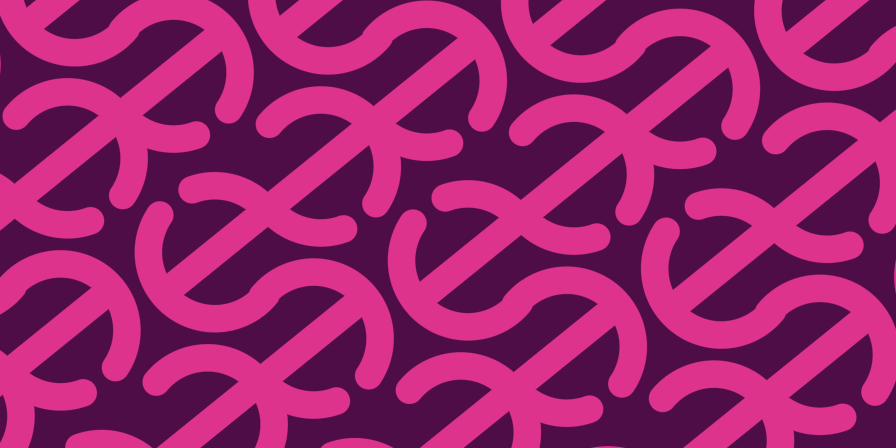
Write a WebGL 2 fragment shader that draws this pattern.

```glsl
#version 300 es
precision highp float;
// Pink round-ended strokes, arcs of three touching circles on a slanted bar, tiled on plum.

uniform vec2 u_resolution;
out vec4 outColor;

const float RADIUS = 0.1484;
const vec2 STEP = vec2(0.2365, 0.1914); // between circle centres along the bar

// Distance to an arc around the origin, centred on angle mid
float arcDistance(vec2 p, float mid, float halfAngle) {
    float c = cos(mid), s = sin(mid);
    p = vec2(c * p.x + s * p.y, abs(c * p.y - s * p.x));
    if (atan(p.y, p.x) < halfAngle) return abs(length(p) - RADIUS);
    return distance(p, RADIUS * vec2(cos(halfAngle), sin(halfAngle)));
}

float segmentDistance(vec2 p, vec2 tip) {
    return length(p - tip * clamp(dot(p, tip) / dot(tip, tip), -1.0, 1.0));
}

// Bar with a long and a short arc on each circle; the lowest circle is turned half round
float motifDistance(vec2 p) {
    float d = segmentDistance(p, STEP + RADIUS * normalize(STEP));
    for (int k = -1; k <= 1; k++) {
        vec2 q = p - float(k) * STEP;
        if (k < 0) q = -q;
        d = min(d, arcDistance(q, 0.93, 1.524));
        d = min(d, arcDistance(q, 4.442, 0.62));
    }
    return d;
}

void main() {
    vec2 p = gl_FragCoord.xy / u_resolution.y - vec2(0.7161, 0.6284);

    // Slanted lattice: columns are across, rows are upward
    mat2 lattice = mat2(0.5651, -0.0182, 0.2526, 0.5755);
    vec2 cell = round(inverse(lattice) * p);

    // Motifs reach into the neighbouring cells
    float d = 1.0;
    for (int j = -1; j <= 1; j++) {
        for (int i = -1; i <= 1; i++) {
            d = min(d, motifDistance(p - lattice * (cell + vec2(i, j))));
        }
    }

    float edge = 0.75 / u_resolution.y;
    float ink = 1.0 - smoothstep(-edge, edge, d - 0.0307);
    vec3 plum = vec3(0.31, 0.05, 0.28);
    vec3 pink = vec3(0.865, 0.2, 0.55);
    outColor = vec4(mix(plum, pink, ink), 1.0);
}
```
